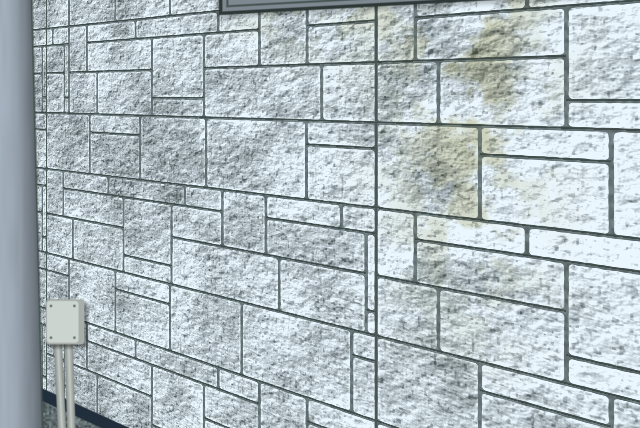
This texture is drawn by a WebGL 2 fragment shader. Its source:

```glsl
#version 300 es
precision highp float;
// Weathered stone-look cladding seen in perspective: one panel of rectangular
// blocks is cut by joint lines, tiled and staggered over the wall plane, then
// shaded with noise relief. A few plain fittings are painted over it.
uniform vec2 u_resolution;
out vec4 fragColor;

const float CANVAS_H = 512.0;               // design units over the canvas height
const vec2  VANISH = vec2(-700.0, 112.0);   // vanishing point, y measured downwards
const float DEPTH = 1150.0;                 // distance at which wall scale is 1
const vec2  PANEL = vec2(600.0, 255.0);     // size of the repeating panel
const float TOP_LINE = 35.0, STAGGER = 60.0;
const float JOINT = 4.0, CORNER = 3.5, SEAM = 1.3;
const float BRIGHTNESS = 0.72, RELIEF = 2.1, WEATHER = 0.75;
const vec3 STONE_DARK = vec3(0.33, 0.375, 0.385), STONE_LIGHT = vec3(0.92, 0.97, 1.0);
const vec3 GROUT = vec3(0.39, 0.44, 0.45), SHADOW = vec3(0.18, 0.22, 0.21);
const vec3 MOSS = vec3(0.56, 0.54, 0.45), NAVY = vec3(0.13, 0.18, 0.23);
const vec3 METAL = vec3(0.52, 0.56, 0.60), PLASTIC = vec3(0.80, 0.83, 0.81);

// Vertical joints of the courses, in panel units
const float BLOCKS[4] = float[](112.0, 226.0, 353.0, 510.0);
const float STRIP[6] = float[](45.0, 156.0, 314.0, 381.0, 451.0, 557.0);
const float MIDDLE[6] = float[](45.0, 190.0, 289.0, 381.0, 451.0, 588.0);
const float LOWER[5] = float[](70.0, 190.0, 289.0, 471.0, 588.0);

float hash(vec2 p) {
  vec3 k = fract(p.xyx * 0.1031);
  k += dot(k, k.yzx + 33.33);
  return fract((k.x + k.y) * k.z);
}
float noise(vec2 p) {
  vec2 i = floor(p), f = fract(p);
  f = f * f * (3.0 - 2.0 * f);
  return mix(mix(hash(i), hash(i + vec2(1, 0)), f.x),
             mix(hash(i + vec2(0, 1)), hash(i + 1.0), f.x), f.y);
}
float fbm(vec2 p) {
  float sum = 0.0, amp = 0.5;
  for (int i = 0; i < 4; i++) {
    sum += amp * noise(p);
    p = mat2(1.6, 1.2, -1.2, 1.6) * p + 7.3;
    amp *= 0.55;
  }
  return sum;
}

// Shrink the range (lo, hi) around v at a cut
void cut(inout float lo, inout float hi, float v, float at) {
  if (v < at) hi = min(hi, at); else lo = max(lo, at);
}
// Bounds (left, top, right, bottom) of the stone holding p
vec4 stoneAt(vec2 p) {
  vec4 r = vec4(0.0, 0.0, PANEL);
  cut(r.y, r.w, p.y, 102.0);
  if (p.y < 102.0) {
    for (int i = 0; i < 4; i++) cut(r.x, r.z, p.x, BLOCKS[i]);
    if (r.x == BLOCKS[0] || r.x == BLOCKS[3]) cut(r.y, r.w, p.y, 31.0);
    return r;
  }
  bool tall = p.x < MIDDLE[0] || (p.x > MIDDLE[3] && p.x < MIDDLE[4]);
  bool deep = (p.x > MIDDLE[1] && p.x < MIDDLE[2]) || p.x > MIDDLE[5];
  if (!tall) cut(r.y, r.w, p.y, 133.0);
  if (!tall && p.y < 133.0) {
    for (int i = 0; i < 6; i++) cut(r.x, r.z, p.x, STRIP[i]);
    return r;
  }
  cut(r.y, r.w, p.y, deep ? 227.0 : 183.0);
  if (deep || p.y < 183.0) for (int i = 0; i < 6; i++) cut(r.x, r.z, p.x, MIDDLE[i]);
  else for (int i = 0; i < 5; i++) cut(r.x, r.z, p.x, LOWER[i]);
  return r;
}

float roundBox(vec2 p, vec2 halfSize, float radius) {
  vec2 a = abs(p) - halfSize + radius;
  return length(max(a, 0.0)) + min(max(a.x, a.y), 0.0) - radius;
}
float segment(vec2 p, vec2 a, vec2 b) {
  vec2 e = b - a;
  return length(p - a - e * clamp(dot(p - a, e) / dot(e, e), 0.0, 1.0));
}
void paint(inout vec3 col, vec3 ink, float d, float soft) {
  col = mix(col, ink, smoothstep(soft, -soft, d));
}

vec3 wallColour(vec2 q, float px) {
  float scale = (q.x - VANISH.x) / DEPTH;
  vec2 w = vec2(DEPTH - DEPTH / scale, (q.y - VANISH.y) / scale - TOP_LINE);
  vec2 panel = floor(w / PANEL), odd = mod(panel, 2.0);
  vec2 t = mod(w - vec2(STAGGER * odd.x * odd.y, 0.0), PANEL);
  vec4 r = stoneAt(t);
  float id = hash(r.xy + panel * 17.0 + 3.0);
  float seam = abs(mod(w.x + 0.5 * PANEL.x, PANEL.x) - 0.5 * PANEL.x);
  float d = roundBox(t - 0.5 * (r.xy + r.zw), 0.5 * (r.zw - r.xy - JOINT), CORNER);
  d = max(d, 0.5 * JOINT - seam) + 0.7 * (noise(w / 5.0) - 0.5);
  // Chipped relief lit from the upper left, with pits and a pale worn rim
  vec2 g = w / vec2(12.0, 9.0) + id * 40.0;
  float tone = BRIGHTNESS + RELIEF * (fbm(g) - fbm(g - vec2(0.10, 0.17)));
  tone -= 0.32 * smoothstep(0.66, 0.9, noise(w / 3.5 + 9.0));
  tone += 0.16 * smoothstep(-4.0, -1.5, d);
  // Broad weathering, stone-to-stone change and brighter light to the right
  tone += WEATHER * (fbm(w / 60.0) - 0.47) + 0.18 * (id - 0.5);
  tone += 0.0004 * (q.x - 410.0);
  vec3 col = mix(STONE_DARK, STONE_LIGHT, clamp(tone, 0.0, 1.0));
  // Damp brown-green staining, strongest beside the seam and near the top
  float zone = exp(-pow((q.x - 560.0) / 85.0, 2.0)) * smoothstep(520.0, 120.0, q.y)
             + 0.6 * exp(-pow((q.x - 390.0) / 110.0, 2.0)) * smoothstep(110.0, 0.0, q.y);
  float stain = zone * smoothstep(0.40, 0.62, fbm(w / 32.0 + 21.0));
  col = mix(col, col * MOSS * 1.5, 0.85 * stain);
  // Grout, darkest right under the stone that overhangs it
  float under = smoothstep(r.w - 0.6 * JOINT, r.w - 0.3 * JOINT, t.y);
  vec3 joint = mix(GROUT * (0.85 + 0.35 * noise(w / 4.0)), SHADOW * 1.15, 0.75 * under);
  joint = mix(joint, joint * MOSS * 1.8, 0.5 * stain);
  col = mix(col, joint, smoothstep(-px, px, d * scale));
  paint(col, mix(SHADOW, GROUT, 0.55), (seam - SEAM) * scale * scale, px);
  return col;
}

void main() {
  float px = CANVAS_H / u_resolution.y;
  vec2 q = vec2(gl_FragCoord.x, u_resolution.y - gl_FragCoord.y) * px;
  vec3 col = wallColour(q, 0.5 * px);
  // Sill along the top
  float sill = max(262.0 - q.x, q.y - 18.0 + 0.0545 * (q.x - 262.0));
  paint(col, col * 0.72, sill - 4.0, 6.0);
  paint(col, SHADOW, sill, px);
  paint(col, METAL * 0.95, sill + 4.0, px);
  paint(col, SHADOW * 1.5, abs(sill + 10.0) - 1.2, px);
  // Base flashing and the rough footing below it
  float base = 463.0 + 0.454 * (q.x - 47.0) - q.y;
  paint(col, NAVY, base, px);
  paint(col, GROUT * (0.6 + 0.7 * noise(q / 2.5)), base + 15.0, px);
  // Conduits and junction box
  for (float i = 0.0; i < 2.0; i++) {
    float pipe = segment(q, vec2(69.0 + 13.0 * i, 408.0), vec2(75.0 + 11.0 * i, 530.0));
    paint(col, PLASTIC * (0.95 - 0.06 * pipe), pipe - 5.0, px);
  }
  vec2 b = q - vec2(78.0, 385.0);
  paint(col, col * 0.55, roundBox(b - vec2(4.0, 4.0), vec2(23.0, 27.0), 4.0), 4.0);
  paint(col, PLASTIC * 0.82, roundBox(b, vec2(23.0, 27.0), 4.0), px);
  paint(col, PLASTIC, roundBox(b + vec2(3.0, 0.0), vec2(19.0, 25.0), 4.0), px);
  paint(col, GROUT, length(abs(b + vec2(3.0, 0.0)) - vec2(14.0, 19.0)) - 1.5, px);
  // Round post at the left edge
  float edge = 37.0 + 13.0 * q.y / CANVAS_H, across = q.x / edge;
  float sheen = 1.22 - 0.5 * across * across + 0.06 * (noise(q / vec2(5.0, 60.0)) - 0.5);
  paint(col, SHADOW * 1.4, q.x - edge - 2.0, 1.5 * px);
  paint(col, METAL * sheen, q.x - edge, px);
  fragColor = vec4(col, 1.0);
}
```
